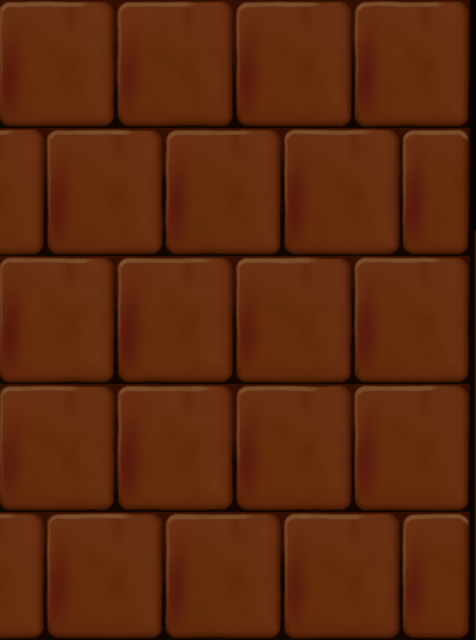
Give the GLSL for this texture, as a WebGL 2 fragment shader.

```glsl
#version 300 es
precision highp float;
// Worn brown clay tiles in five staggered rows with dark joints and pale chipped edges.

uniform vec2 u_resolution;
out vec4 fragColor;

// Layout, in units of one row height
const float ROWS = 5.0;
const float WIDTH = 3.711;        // canvas width
const float PITCH = 0.924;        // tile spacing along a row
const float START = -0.020;       // first joint of a plain row
const float SHIFT = 0.375;        // extra offset of a staggered row
const float RIGHT_END = 3.668;    // where the paving stops
const vec2 GAP = vec2(0.016, 0.017);
const float CORNER = 0.085;
const float SOFTNESS = 0.009;

// Colours
const vec3 CLAY = vec3(0.395, 0.180, 0.045);
const vec3 CLAY_TOP = vec3(0.410, 0.190, 0.075);
const vec3 UMBER = vec3(0.360, 0.140, 0.040);
const vec3 STAIN = vec3(0.345, 0.085, 0.050);
const vec3 RIM = vec3(0.260, 0.100, 0.010);
const vec3 EDGE_LIGHT = vec3(0.480, 0.310, 0.175);
const vec3 JOINT = vec3(0.170, 0.040, 0.000);
const vec3 DEEP = vec3(0.075, 0.018, 0.000);
const vec3 BORDER = vec3(0.030, 0.014, 0.006);

float hash(vec2 p) {
  p = fract(p * vec2(0.1031, 0.1137) + 0.37);
  p += dot(p, p.yx + 33.33);
  return fract((p.x + p.y) * p.x * 17.3);
}

// Layered sines, about -1 to 1
float waves(vec2 p) {
  float sum = 0.0, amp = 0.55;
  for (int i = 0; i < 4; i++) {
    sum += amp * sin(p.x + 1.7 * sin(p.y)) * cos(p.y - 0.6 * p.x);
    p = mat2(1.5, 1.1, -1.1, 1.5) * p + 2.3;
    amp *= 0.55;
  }
  return sum;
}

float roundBox(vec2 p, vec2 halfSize, float r) {
  vec2 q = abs(p) - halfSize + r;
  return length(max(q, 0.0)) + min(max(q.x, q.y), 0.0) - r;
}

// Soft elliptical spot
float spot(vec2 p, vec2 centre, vec2 radius) {
  vec2 q = (p - centre) / radius;
  return exp(-dot(q, q));
}

// Painted tile face; t is measured from the top left of the tile
vec3 tileFace(vec2 t, float seed) {
  float brush = waves(t * vec2(9.0, 5.0) + seed * 2.0);
  float warm = smoothstep(0.55, 0.05, t.y) + 0.8 * smoothstep(0.55, 0.9, t.x);
  vec3 col = mix(CLAY, CLAY_TOP, clamp(warm + 0.25 * brush, 0.0, 1.0));
  float stain = spot(t, vec2(0.09, 0.66), vec2(0.085, 0.26));
  stain += 0.35 * spot(t, vec2(0.13, 0.38), vec2(0.07, 0.22));
  col = mix(col, STAIN, min(stain, 1.0) * (0.65 + 0.25 * seed));
  float smudge = spot(t, vec2(0.56, 0.12), vec2(0.045, 0.12));
  vec2 slant = vec2(t.x + 0.5 * t.y, t.y);
  smudge += 0.7 * spot(slant, vec2(0.84, 0.54), vec2(0.05, 0.12));
  col = mix(col, UMBER, 0.55 * min(smudge, 1.0));
  return col * (1.0 + 0.03 * brush);
}

void main() {
  vec2 uv = gl_FragCoord.xy / u_resolution;
  vec2 p = vec2(uv.x * WIDTH, (1.0 - uv.y) * ROWS);
  float soft = SOFTNESS + 0.5 * ROWS / u_resolution.y;

  // Find the tile; the last one in a row is cut at the border
  float row = floor(p.y);
  float staggered = 1.0 - step(0.5, abs(mod(row, 3.0) - 1.0));
  float start = START + SHIFT * staggered;
  float column = min(floor((p.x - start) / PITCH), 3.0);
  float left = start + column * PITCH;
  vec2 size = vec2(min(PITCH, RIGHT_END - left), 1.0);
  vec2 t = vec2(p.x - left, p.y - row);
  float seed = hash(vec2(column + 3.0, row * 2.0 + 5.0));

  // Hand-cut outline
  float wobble = 0.006 * waves(p * 6.0 + seed * 5.0);
  float d = roundBox(t - 0.5 * size, 0.5 * size - GAP, CORNER) + wobble;
  float inside = 1.0 - smoothstep(-soft, soft, d);

  // Joints: warm near the top of each tile, nearly black lower down
  float depth = smoothstep(0.1, 0.75, t.y + 0.3 * waves(p * 4.0));
  vec3 ground = mix(mix(RIM, JOINT, 0.7), DEEP, depth);
  ground = mix(ground, BORDER, smoothstep(RIGHT_END - 0.02, RIGHT_END + 0.01, p.x));
  float sliver = smoothstep(WIDTH - 0.018, WIDTH, p.x) * step(1.8, p.y);
  ground = mix(ground, CLAY, 0.6 * sliver);

  // Face, shaded toward the lower and right sides
  vec3 col = tileFace(t, seed);
  float shade = max(smoothstep(0.80, 0.98, t.y), smoothstep(size.x - 0.15, size.x, t.x));
  col = mix(col, UMBER, 0.6 * shade);
  col = mix(col, RIM, 0.85 * shade * smoothstep(-0.055, -0.005, d));

  // Pale worn edge along the top and, thinner, down the left
  float reach = 0.58 + 0.14 * seed;
  float top = smoothstep(0.11, 0.06, t.y) * (1.0 - smoothstep(reach - 0.04, reach + 0.06, t.x));
  float side = smoothstep(0.09, 0.04, t.x) * (1.0 - smoothstep(0.35, 0.9, t.y));
  float thick = mix(0.021, 0.034, top) + 0.006 * waves(p * 9.0);
  float line = smoothstep(-thick - 0.010, -thick + 0.008, d);
  float worn = 0.85 + 0.2 * waves(p * vec2(13.0, 7.0));
  col = mix(col, EDGE_LIGHT, clamp(line * max(top, 0.65 * side) * worn, 0.0, 1.0));

  fragColor = vec4(mix(ground, col, inside), 1.0);
}
```
